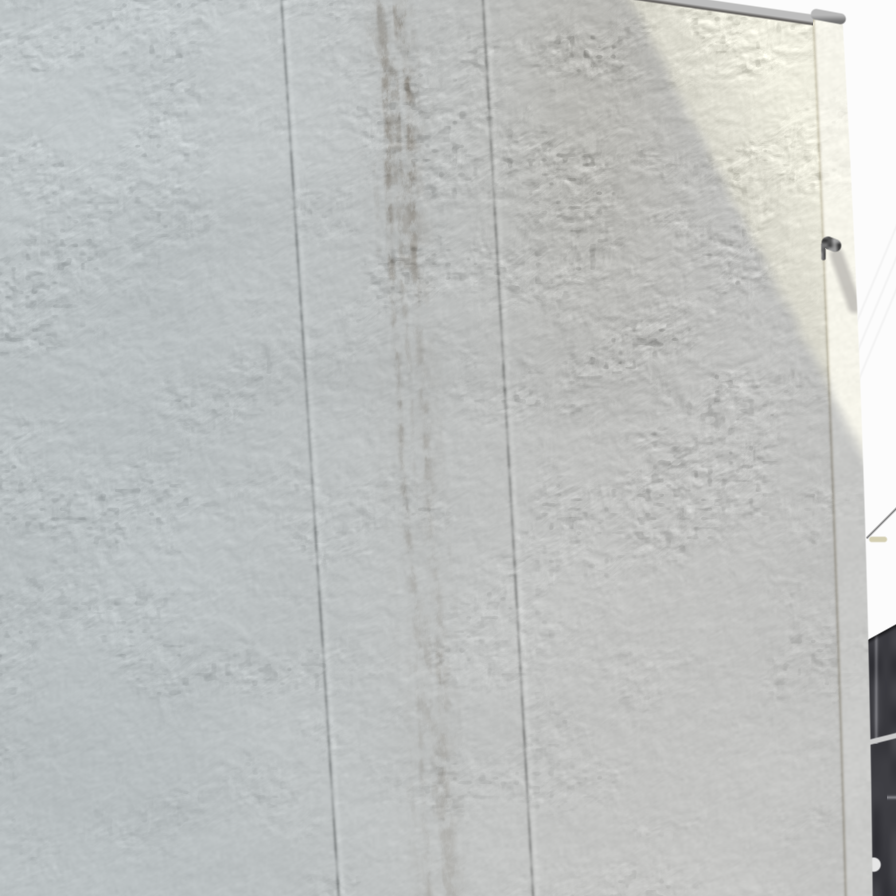
Give the GLSL for this texture, as a Shadertoy shader.

```glsl
// Pale stucco wall with seams, a rain stain and a sunlit corner beside bright sky

float hash(vec2 p) {
    vec3 q = fract(vec3(p.xyx) * 0.1031);
    q += dot(q, q.yzx + 33.33);
    return fract((q.x + q.y) * q.z);
}

float noise(vec2 p) {
    vec2 i = floor(p), f = fract(p);
    f = f * f * (3.0 - 2.0 * f);
    return mix(mix(hash(i), hash(i + vec2(1, 0)), f.x),
               mix(hash(i + vec2(0, 1)), hash(i + vec2(1, 1)), f.x), f.y);
}

float fbm(vec2 p) {
    float sum = 0.0, amp = 0.5;
    for (int i = 0; i < 4; i++) {
        sum += amp * noise(p);
        p = mat2(1.6, 1.2, -1.2, 1.6) * p + 17.3;
        amp *= 0.5;
    }
    return sum;
}

// Trowelled plaster height: fine grain, slightly flattened
float plaster(vec2 p) {
    vec2 bend = vec2(noise(p * 40.0), noise(p * 40.0 + 40.0));
    return fbm(mat2(0.9, 0.4, -0.4, 0.9) * p * vec2(75, 110) + 0.8 * bend);
}

float segment(vec2 p, vec2 a, vec2 b) {
    vec2 d = b - a;
    return length(p - a - d * clamp(dot(p - a, d) / dot(d, d), 0.0, 1.0));
}

float glow(vec2 p, vec2 center, vec2 radius) {
    vec2 d = (p - center) / radius;
    return exp(-dot(d, d));
}

float ridge(float d, float width) { return exp(-d * d / (width * width)); }

// Antialiased coverage of a signed distance
float fill(float d) {
    float aa = 1.2 / iResolution.y;
    return smoothstep(aa, -aa, d);
}

void mainImage(out vec4 fragColor, in vec2 fragCoord) {
    vec2 p = fragCoord / iResolution.xy;
    p.y = 1.0 - p.y;  // measured downward from the roof
    float x = p.x, y = p.y;

    // Shaded wall: cool on the left, warmer on the right
    vec3 wall = mix(vec3(0.725, 0.75, 0.757), vec3(0.745, 0.747, 0.74), smoothstep(0.1, 0.75, x));
    wall += 0.035 * glow(p, vec2(0.1, 0), vec2(0.35, 0.25));
    wall += 0.025 * glow(p, vec2(0.75, 0.95), vec2(0.4));
    wall -= vec3(0.03, 0.035, 0.047) * glow(p, vec2(0.66, 0.12), vec2(0.12, 0.25));
    wall += 0.05 * (fbm(p * vec2(6, 12)) - 0.47);

    // Sunlight beyond the slanting shadow, brighter on the corner strip
    float corner = x - 0.907 - 0.047 * y + 0.01 * y * y;
    float strip = fill(-corner);
    float lit = x - 0.7 - 0.51 * y + 0.006 * (noise(p * 45.0) - 0.5);
    vec3 sunlit = mix(vec3(0.85, 0.845, 0.8), vec3(0.94, 0.935, 0.88), smoothstep(0.0, 0.14, lit));
    sunlit = mix(sunlit, vec3(0.965, 0.96, 0.92), strip);
    wall = mix(wall + 0.03 * strip, sunlit, smoothstep(-0.008, 0.016, lit));

    // Embossed plaster in worn patches, roughest in the upper right
    float patches = smoothstep(0.35, 0.68, fbm(p * vec2(11, 16) + 3.0));
    float rough = 0.09 + 0.11 * patches;
    rough += (0.09 + 0.13 * patches) * glow(p, vec2(0.77, 0.2), vec2(0.2, 0.28));
    rough *= mix(1.0, 0.65, smoothstep(0.5, 1.0, y)) * mix(1.0, 0.4, strip);
    wall += rough * (plaster(p) - plaster(p + vec2(0.002, -0.0035)));
    float pits = smoothstep(0.62, 0.9, noise(p * vec2(130, 190)));
    wall -= 0.3 * rough * patches * pits;
    wall += 0.022 * (noise(p * 230.0) - 0.5);

    // Rain stain: soft band broken into speckled vertical streaks
    float run = x - 0.434 - 0.058 * y + 0.006 * (noise(vec2(y * 9.0, 4)) - 0.5);
    float streaks = smoothstep(0.3, 0.8, noise(vec2(run * 150.0, y * 8.0)));
    float drips = ridge(run + 0.012, 0.004) + ridge(run - 0.014, 0.005);
    float speckle = smoothstep(0.3, 0.7, fbm(p * vec2(130, 75)));
    float stain = ridge(run, 0.028) * (0.15 + 0.5 * streaks + 0.6 * drips);
    stain *= (0.4 + 1.3 * speckle) * mix(1.0, 0.5, smoothstep(0.0, 0.6, y));
    wall -= vec3(0.1, 0.115, 0.13) * stain;

    // Panel seams: dark groove with a pale lip
    for (int i = 0; i < 2; i++) {
        float seam = x - (i == 0 ? 0.314 + 0.064 * y : 0.539 + 0.056 * y);
        wall -= 0.14 * ridge(seam, 0.002) * (0.5 + 0.8 * noise(vec2(y * 110.0, i)));
        wall += 0.03 * ridge(seam - 0.005, 0.003);
    }
    wall -= vec3(0.11, 0.12, 0.14) * ridge(corner, 0.002);

    // Wall lamp and its shadow
    float lampShadow = segment(p, vec2(0.934, 0.285), vec2(0.954, 0.342));
    wall = mix(wall, vec3(0.73, 0.72, 0.7), 0.8 * smoothstep(0.012, 0.003, lampShadow));
    float lamp = min(segment(p, vec2(0.924, 0.271), vec2(0.932, 0.274)) - 0.007,
                     segment(p, vec2(0.919, 0.273), vec2(0.919, 0.288)) - 0.0025);
    wall = mix(wall, vec3(0.2) + 0.45 * noise(p * 190.0), fill(lamp));

    // Sky with overhead wires and a small distant light
    vec3 sky = vec3(0.99);
    sky -= 0.5 * fill(segment(p, vec2(0.968, 0.6), vec2(1.01, 0.558)) - 0.001);
    for (int i = 0; i < 3; i++)
        sky -= 0.035 * ridge((y - 0.35 - 0.035 * float(i) + 2.4 * (x - 0.96)) / 2.6, 0.0015);
    sky = mix(sky, vec3(0.83, 0.81, 0.7), fill(segment(p, vec2(0.973, 0.602), vec2(0.987, 0.602)) - 0.003));

    // Dark neighbouring building with pale rails
    float roof = y - 0.715 + 0.55 * (x - 0.967);
    vec3 dark = vec3(0.18, 0.18, 0.2) + 0.1 * noise(p * vec2(90, 35));
    dark += 0.2 * ridge(x - 0.978, 0.002) * step(y, 0.83);
    dark = mix(dark, vec3(0.8), fill(abs(y - 0.826 + 0.25 * (x - 0.98)) - 0.003));
    dark += 0.25 * ridge(y - 0.89, 0.002) * step(0.99, x);
    dark = mix(dark, vec3(0.9), fill(length(p - vec2(0.975, 0.965)) - 0.008));
    sky = mix(sky, dark * smoothstep(-0.004, 0.007, roof), fill(-roof));

    // Wall outline, sloping roof trim and raised end cap
    float trim = y - 0.026 - 0.143 * (x - 0.905);
    float edge = x - 0.939 - 0.06 * y + 0.025 * y * y;
    vec3 color = mix(sky, wall, fill(edge) * fill(-trim - 0.009));
    vec3 metal = mix(vec3(0.74), vec3(0.4, 0.39, 0.38), smoothstep(-0.003, 0.001, trim));
    color = mix(color, metal, fill(abs(trim + 0.004) - 0.006) * step(x, 0.907));
    float cap = segment(p, vec2(0.911, 0.016), vec2(0.938, 0.021)) - 0.006;
    color = mix(color, vec3(mix(0.72, 0.45, smoothstep(0.016, 0.025, y))), fill(cap));

    fragColor = vec4(clamp(color, 0.0, 1.0), 1);
}
```
